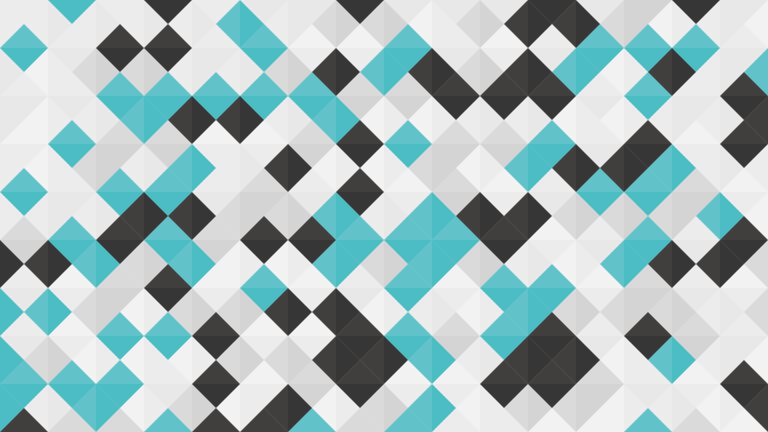
Write a Shadertoy shader that draws this pattern.

```glsl
// Integer hash of a cell, 0..1
float hash(ivec2 cell) {
    uvec2 u = uvec2(cell + 512) * uvec2(1597u, 3571u);
    uint h = (u.x ^ (u.y << 7)) * 747796405u + 2891336u;
    h = ((h >> ((h >> 28) + 4u)) ^ h) * 277803737u;
    h ^= h >> 15;
    return float(h & 65535u) / 65536.0;
}

// Pick a colour pair by share; the lit half faces left or up
vec3 facetColor(float pick, float lit) {
    if (pick < 0.21) return mix(vec3(0.215, 0.21, 0.21), vec3(0.255, 0.245, 0.245), lit);
    if (pick < 0.40) return mix(vec3(0.30, 0.74, 0.77), vec3(0.38, 0.76, 0.79), lit);
    if (pick < 0.59) return vec3(mix(0.83, 0.855, lit));
    if (pick < 0.79) return vec3(mix(0.91, 0.925, lit));
    return vec3(mix(0.925, 0.95, lit));
}

// One diamond, creased vertically or horizontally on alternate cells
vec3 diamond(vec2 cell, vec2 p, float pixel) {
    vec2 center = 0.5 * vec2(cell.x + cell.y + 1.0, cell.x - cell.y);
    vec2 d = p - center;
    bool vertical = mod(cell.x + cell.y, 2.0) > 0.5;
    float side = vertical ? -d.x : d.y;
    float lit = clamp(side / pixel + 0.5, 0.0, 1.0);
    return facetColor(hash(ivec2(cell)), lit);
}

void mainImage(out vec4 fragColor, in vec2 fragCoord) {
    // Nine diamonds down; sixteen across at 16:9
    float pixel = 9.0 / iResolution.y;
    vec2 p = fragCoord * pixel;

    // Diagonal axes turn the diamonds into unit cells
    vec2 q = vec2(p.x + p.y, p.x - p.y);
    vec2 cell = floor(q - 0.5);
    vec2 offset = q - cell - 1.0;
    vec2 blend = clamp(offset / (1.5 * pixel) + 0.5, 0.0, 1.0);

    // Smooth the borders between the four nearest diamonds
    vec3 low = mix(diamond(cell, p, pixel),
                   diamond(cell + vec2(1, 0), p, pixel), blend.x);
    vec3 high = mix(diamond(cell + vec2(0, 1), p, pixel),
                    diamond(cell + vec2(1, 1), p, pixel), blend.x);
    vec3 color = mix(low, high, blend.y);

    // Faint pale seam where diamonds meet
    float edge = min(abs(offset.x), abs(offset.y));
    float seam = 1.0 - smoothstep(0.0, 0.03 + pixel, edge);
    color = mix(color, vec3(0.95), 0.04 * seam);

    fragColor = vec4(color, 1.0);
}
```
